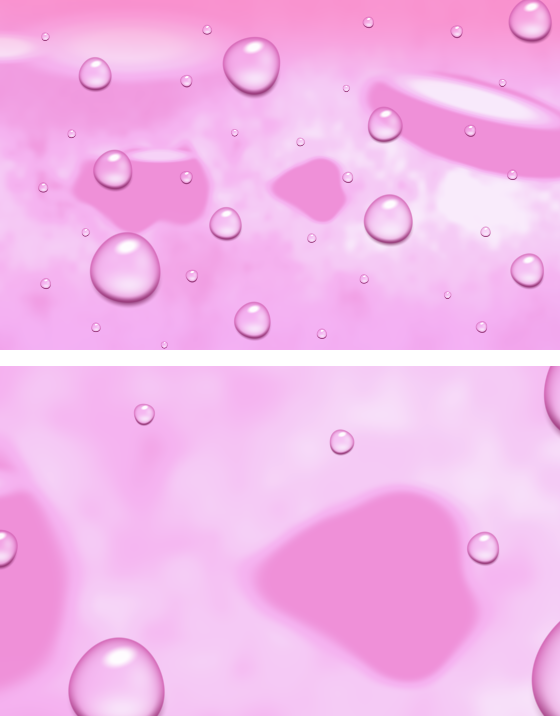
Top: the whole. Bottom: its middle third, enlarged.
This background is drawn by a WebGL 2 fragment shader. Its source:

```glsl
#version 300 es
precision highp float;

uniform vec2 u_resolution;
out vec4 fragColor;

const int DROP_COUNT = 36;
const int LARGE_COUNT = 10;
const vec3 DEEP_PINK = vec3(0.935, 0.56, 0.845);
const vec3 ORCHID = vec3(0.96, 0.70, 0.94);
const vec3 LILAC = vec3(0.96, 0.79, 0.96);
const vec3 PALE = vec3(0.975, 0.92, 0.985);
const vec3 SALMON = vec3(0.985, 0.55, 0.78);
const vec3 MAGENTA = vec3(0.80, 0.33, 0.66);
const vec3 PLUM = vec3(0.48, 0.13, 0.36);

float hash(vec2 p) {
    vec3 h = fract(p.xyx * 0.1031);
    h += dot(h, h.yzx + 33.33);
    return fract((h.x + h.y) * h.z);
}

float noise(vec2 p) {
    vec2 cell = floor(p);
    vec2 f = fract(p);
    f = f * f * (3.0 - 2.0 * f);
    float low = mix(hash(cell), hash(cell + vec2(1, 0)), f.x);
    float high = mix(hash(cell + vec2(0, 1)), hash(cell + vec2(1, 1)), f.x);
    return mix(low, high, f.y);
}

float fbm(vec2 p) {
    float sum = 0.0;
    float weight = 0.5;
    for (int i = 0; i < 3; i++) {
        sum += weight * noise(p);
        p = mat2(1.6, 1.2, -1.2, 1.6) * p + 17.3;
        weight *= 0.5;
    }
    return sum / 0.875;
}

float spot(vec2 p, vec2 center, vec2 size) {
    vec2 d = (p - center) / size;
    return exp(-dot(d, d));
}

// Tilted ellipse with a blurred edge
float blob(vec2 p, vec2 center, vec2 radii, float tilt, float blur) {
    float c = cos(tilt);
    float s = sin(tilt);
    vec2 d = mat2(c, -s, s, c) * (p - center);
    return 1.0 - smoothstep(1.0 - blur, 1.0 + blur, length(d / radii));
}

vec3 palette(float t) {
    vec3 color = mix(DEEP_PINK, ORCHID, smoothstep(0.0, 0.36, t));
    color = mix(color, LILAC, smoothstep(0.34, 0.64, t));
    return mix(color, PALE, smoothstep(0.62, 1.0, t));
}

vec3 background(vec2 p) {
    // Soft light and mottled texture, strongest across the middle
    float band = spot(p, vec2(0.8, 0.47), vec2(2.0, 0.27));
    float light = 0.24 + 0.26 * band;
    light += 0.42 * spot(p, vec2(1.35, 0.36), vec2(0.42, 0.15));
    light += 0.22 * spot(p, vec2(0.95, 0.67), vec2(0.35, 0.18));
    light += (fbm(p * vec2(9.0, 7.0)) - 0.5) * mix(0.35, 0.95, band);
    light += (noise(p * 34.0) - 0.5) * 0.26 * band;

    // Blurred dark pools and the pale glints on them
    vec2 w = p + 0.05 * (vec2(noise(p * 13.0), noise(p * 13.0 + 40.0)) - 0.5);
    light = mix(light, 0.12, 0.8 * blob(p, vec2(0.30, 0.82), vec2(0.42, 0.23), 0.15, 0.3));
    light = mix(light, 0.04, blob(w, vec2(0.42, 0.46), vec2(0.20, 0.12), 0.0, 0.14));
    light = mix(light, 0.04, blob(w, vec2(0.90, 0.45), vec2(0.11, 0.08), 0.0, 0.18));
    light = mix(light, 0.12, 0.7 * blob(w, vec2(0.54, 0.26), vec2(0.13, 0.11), 0.4, 0.4));
    light = mix(light, 0.03, blob(p, vec2(1.38, 0.64), vec2(0.35, 0.125), -0.28, 0.10));
    light = mix(light, 0.95, blob(p, vec2(1.35, 0.715), vec2(0.23, 0.04), -0.26, 0.4));
    light = mix(light, 0.85, blob(p, vec2(0.37, 0.87), vec2(0.25, 0.075), 0.0, 0.6));
    light = mix(light, 0.95, blob(p, vec2(0.0, 0.865), vec2(0.11, 0.035), 0.0, 0.5));
    light = mix(light, 0.75, blob(p, vec2(0.455, 0.555), vec2(0.085, 0.016), 0.0, 0.5));

    // Warm top and violet base
    vec3 color = palette(clamp(light, 0.0, 1.0));
    float warmth = smoothstep(0.78, 1.03, p.y + 0.04 * p.x);
    color = mix(color, SALMON, 0.75 * warmth);
    return mix(color, vec3(0.95, 0.68, 0.97), 0.5 * (1.0 - smoothstep(0.0, 0.25, p.y)));
}

vec3 addDrop(vec3 back, vec2 p, vec2 center, float radius, float phase, float pixel) {
    vec2 q = (p - center) / radius;
    if (dot(q, q) > 2.0) return back;
    float wobble = 1.0 + 0.035 * sin(3.0 * atan(q.y, q.x + 1e-5) + phase);
    float d = length(q) / wobble;
    float lower = 1.0 - smoothstep(-1.0, 0.1, q.y);

    // Shadow under the drop
    float shadow = 1.0 - smoothstep(0.82, 1.08, length(q + vec2(-0.02, 0.12)) / wobble);
    vec3 color = mix(back, PLUM, 0.8 * shadow * lower);

    // Clear body, tinted rim and highlights
    vec3 body = mix(back, ORCHID, 0.45);
    body = mix(body, PALE, 0.85 * spot(q, vec2(0.12, -0.48), vec2(0.7, 0.36)));
    body = mix(body, PALE, 0.45 * spot(q, vec2(0.5, 0.2), vec2(0.3, 0.35)));
    body = mix(body, MAGENTA, 0.85 * pow(min(d, 1.0), 7.0));
    body = mix(body, PLUM, 0.65 * smoothstep(0.8, 1.0, d) * lower);
    body = mix(body, vec3(1.0), 0.95 * blob(q, vec2(0.05, 0.62), vec2(0.30, 0.17), 0.3, 0.5));
    float edge = pixel / radius;
    return mix(color, body, 1.0 - smoothstep(1.0 - edge, 1.0 + edge, d));
}

void main() {
    float pixel = 1.0 / u_resolution.y;
    float aspect = u_resolution.x * pixel;
    vec2 p = gl_FragCoord.xy * pixel;
    vec3 color = background(p);

    // Evenly scattered drops: a few large ones, then many beads
    for (int i = 0; i < DROP_COUNT; i++) {
        float n = float(i);
        float chance = hash(vec2(n, 7.0));
        vec2 jitter = 0.04 * (vec2(hash(vec2(n, 3.0)), chance) - 0.5);
        vec2 center = fract(vec2(0.215, 0.23) + n * vec2(0.2451, 0.5698)) + jitter;
        float radius = i < LARGE_COUNT ? 0.044 + 0.056 * exp(-0.4 * n) : 0.009 + 0.009 * chance;
        color = addDrop(color, p, center * vec2(aspect, 1.0), radius, 6.28 * chance, pixel);
    }
    fragColor = vec4(color, 1.0);
}
```
